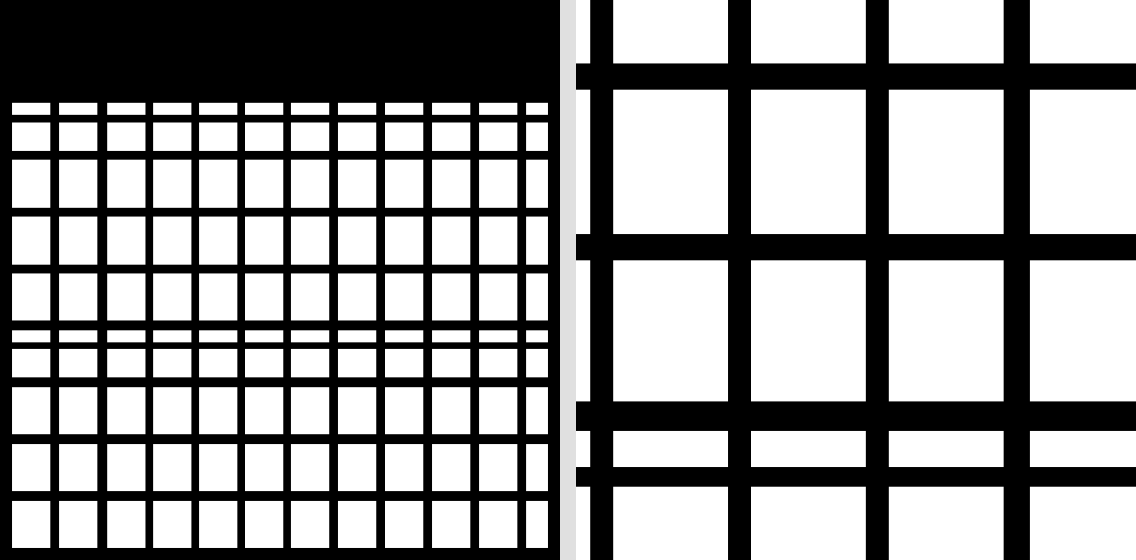
Left, the full canvas; right, a detail of the centre.
A three.js fragment shader for this pattern:

```glsl
// Window-like lattice: white panes between black bars, in two stacked blocks below a black band.
#define UNITS 512.0        // layout units across the canvas
#define COLUMNS 12
#define BLOCKS 2
#define TALL_ROWS 3
#define COLUMN_PITCH 43.0
#define PANE_WIDTH 35.0
#define ROW_PITCH 51.8
#define BLOCK_PITCH 207.5
#define TALL_HEIGHT 43.3
#define SHORT_HEIGHT 26.2
#define STRIP_HEIGHT 10.9
#define ORIGIN vec2(11.0, 11.15)

varying vec2 vUv;

// Whole layout unit nearest to a position, which makes bar widths vary slightly.
float snap(float position) {
  return floor(position + 0.5);
}

// Smoothed coverage of the interval from low to high.
float span(float position, float low, float high, float soft) {
  return clamp(min(position - low, high - position) / soft + 0.5, 0.0, 1.0);
}

// Horizontal coverage: even panes, slightly uneven pitch, last one cut by the frame.
float columnMask(float x, float soft) {
  float mask = 0.0;
  for (int i = 0; i < COLUMNS; i++) {
    float k = float(i);
    float drift = step(2.0, k) - clamp(k - 2.0, 0.0, 4.0);
    float left = ORIGIN.x + COLUMN_PITCH * k + drift;
    float right = min(left + PANE_WIDTH, UNITS - ORIGIN.x);
    mask = max(mask, span(x, left, right, soft));
  }
  return mask;
}

float rowSpan(float y, float bottom, float height, float soft) {
  return span(y, snap(bottom), snap(bottom + height), soft);
}

// Vertical coverage: each block has tall rows, then a short row and a thin strip.
float rowMask(float y, float soft) {
  float mask = 0.0;
  for (int b = 0; b < BLOCKS; b++) {
    float base = ORIGIN.y + BLOCK_PITCH * float(b);
    for (int r = 0; r < TALL_ROWS; r++) {
      mask = max(mask, rowSpan(y, base + ROW_PITCH * float(r), TALL_HEIGHT, soft));
    }
    float shortBase = base + ROW_PITCH * float(TALL_ROWS);
    float stripBase = shortBase + SHORT_HEIGHT + 6.5;
    mask = max(mask, rowSpan(y, shortBase, SHORT_HEIGHT, soft));
    mask = max(mask, rowSpan(y, stripBase, STRIP_HEIGHT, soft));
  }
  return mask;
}

void main() {
  vec2 p = vUv * UNITS;
  vec2 soft = max(fwidth(p), vec2(0.0001));
  float pane = columnMask(p.x, soft.x) * rowMask(p.y, soft.y);
  gl_FragColor = vec4(vec3(pane), 1.0);
}
```
